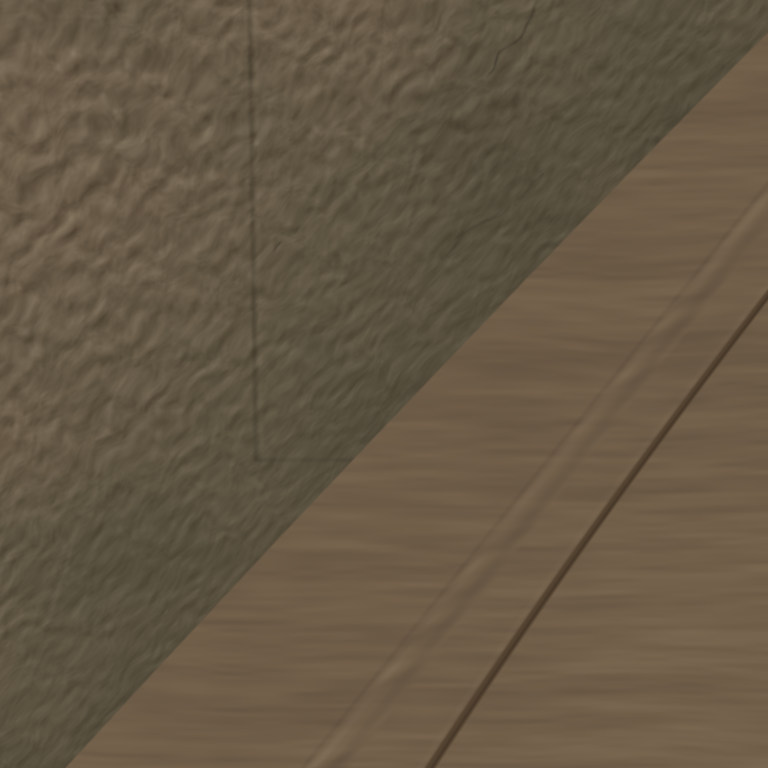
This texture is drawn by a Shadertoy shader. Its source:

```glsl
// A rough stone wall meets a wooden board along a rising diagonal edge.
// The wall is relief-lit value noise, compressed toward the edge; the board
// is stretched horizontal grain, crossed by a raised bevel and a dark groove.

float hash(vec2 p) {
    vec3 q = fract(p.xyx * 0.1031);
    q += dot(q, q.yzx + 33.33);
    return fract((q.x + q.y) * q.z);
}

float noise(vec2 p) {
    vec2 i = floor(p), f = fract(p);
    f = f * f * (3.0 - 2.0 * f);
    return mix(mix(hash(i), hash(i + vec2(1, 0)), f.x),
               mix(hash(i + vec2(0, 1)), hash(i + vec2(1, 1)), f.x), f.y);
}

float fbm(vec2 p) {
    float sum = 0.0, amp = 0.5;
    for (int i = 0; i < 3; i++) {
        sum += amp * noise(p);
        p = p * 2.03 + 17.1;
        amp *= 0.5;
    }
    return sum / 0.875;
}

// Soft stripe of a given half width around zero
float stripe(float d, float halfWidth, float blur) {
    return 1.0 - smoothstep(halfWidth - blur, halfWidth + blur, abs(d));
}

float segment(vec2 p, vec2 a, vec2 b) {
    vec2 pa = p - a, ba = b - a;
    return length(pa - ba * clamp(dot(pa, ba) / dot(ba, ba), 0.0, 1.0));
}

// Height of the slightly bowed line between wall and board
float edgeHeight(float x) {
    return (x - 0.085) * (1.047 + 0.045 * (1.0 - x));
}

// Difference of two shifted samples gives lit bumps
float relief(vec2 p, vec2 shift) {
    return fbm(p + shift) - fbm(p - shift);
}

float crack(vec2 p, vec2 a, vec2 b) {
    vec2 wobble = 0.02 * (vec2(noise(p * 40.0), noise(p * 43.0 + 5.0)) - 0.5);
    float broken = smoothstep(0.3, 0.65, noise(p * 48.0));
    return stripe(segment(p + wobble, a, b), 0.0015, 0.0035) * broken;
}

vec3 wall(vec2 p, float depth) {
    // Short flecks run up to the right and shrink near the edge
    float along = dot(p, vec2(0.78, 0.63));
    vec2 q = vec2(along * 44.0, log(depth + 0.5) * 66.0);
    q += 0.9 * (vec2(noise(p * 31.0), noise(p * 34.0 + 7.0)) - 0.5);
    float bumps = relief(q, vec2(0.15, 0.45));
    float far = smoothstep(0.0, 0.5, depth);

    // Broad tone, with olive stains between browner areas
    float stain = fbm(p * vec2(6.0, 7.0) + 3.0) - 0.5;
    vec2 toPatch = p - vec2(0.63, 0.83);
    vec3 col = mix(vec3(0.347, 0.316, 0.247), vec3(0.405, 0.355, 0.281), far);
    col += stain * vec3(0.055, 0.035, 0.03);
    col *= 1.0 - 0.07 * exp(-110.0 * dot(toPatch, toPatch));
    col += bumps * mix(0.07, 0.14, far) * vec3(1.0, 0.96, 0.88);
    col += (noise(q * vec2(1.7, 2.1) + 31.0) - 0.5) * 0.026;

    // Cracks
    float cracks = crack(p, vec2(0.35, 0.665), vec2(0.475, 0.775))
                 + crack(p, vec2(0.64, 0.90), vec2(0.71, 1.0))
                 + 0.6 * crack(p, vec2(0.58, 0.67), vec2(0.70, 0.77));
    col *= 1.0 - 0.27 * min(cracks, 1.0);

    // Faint panel seams meeting in a corner
    float seamX = 0.325 + 0.0135 * (1.0 - p.y);
    float upright = stripe(p.x - seamX, 0.0028, 0.0035) * smoothstep(0.397, 0.403, p.y);
    float level = stripe(p.y - 0.401, 0.0025, 0.0032) * smoothstep(0.331, 0.337, p.x);
    float wear = 0.65 + 0.6 * noise(p * 33.0);
    col *= 1.0 - 0.14 * wear * max(upright, 0.75 * level);
    col += 0.012 * stripe(p.x - seamX - 0.008, 0.002, 0.003) * step(0.401, p.y);
    return col * (1.0 - 0.06 * exp(-depth * 60.0));
}

// Thin streaks at three scales, gently waved
float grain(vec2 p) {
    float y = p.y + 0.012 * noise(p * vec2(6.0, 9.0));
    return 0.30 * noise(vec2(p.x * 4.0, y * 46.0))
         + 0.40 * noise(vec2(p.x * 9.0 + 9.0, y * 105.0))
         + 0.30 * noise(vec2(p.x * 20.0, y * 190.0));
}

vec3 board(vec2 p) {
    float bevel = p.x - (0.425 + 0.785 * p.y);
    float groove = p.x - (0.56 + p.y * (0.654 + 0.098 * p.y));
    float bevelWidth = mix(0.027, 0.018, p.y);

    // Grain turns steep and patchy across the bevel
    float onBevel = stripe(bevel, bevelWidth, 0.006);
    float steepGrain = noise(vec2(bevel * 22.0, p.y * 44.0 - bevel * 32.0));
    float tone = mix(grain(p), steepGrain, onBevel * 0.6);
    vec3 col = mix(vec3(0.393, 0.328, 0.254), vec3(0.482, 0.406, 0.316), tone);
    col *= 0.99 + 0.035 * smoothstep(0.0, 0.25, groove) * (1.0 - p.y);

    // Broken light crest and shaded foot of the bevel
    float crest = stripe(bevel + bevelWidth * 0.6, 0.006, 0.006);
    col += 0.034 * crest * steepGrain;
    col *= 1.0 - 0.055 * stripe(bevel - bevelWidth * 0.4, 0.008, 0.007);
    col *= 1.0 - 0.06 * stripe(bevel + bevelWidth * 1.15, 0.003, 0.004);

    // Groove with a brown inner face and a darker core
    float grooveWidth = mix(0.0068, 0.0045, p.y);
    col += 0.012 * stripe(groove + grooveWidth * 2.0, 0.003, 0.004);
    col = mix(col, vec3(0.325, 0.26, 0.19), stripe(groove, grooveWidth, 0.003));
    return mix(col, vec3(0.24, 0.19, 0.14), 0.6 * stripe(groove - 0.002, 0.002, 0.0025));
}

void mainImage(out vec4 fragColor, in vec2 fragCoord) {
    vec2 p = fragCoord / iResolution.xy;
    float depth = (p.y - edgeHeight(p.x)) * 0.69;
    float isWall = smoothstep(-0.002, 0.002, depth);
    vec3 col = mix(board(p), wall(p, max(depth, 0.0)), isWall);
    fragColor = vec4(col, 1.0);
}
```
